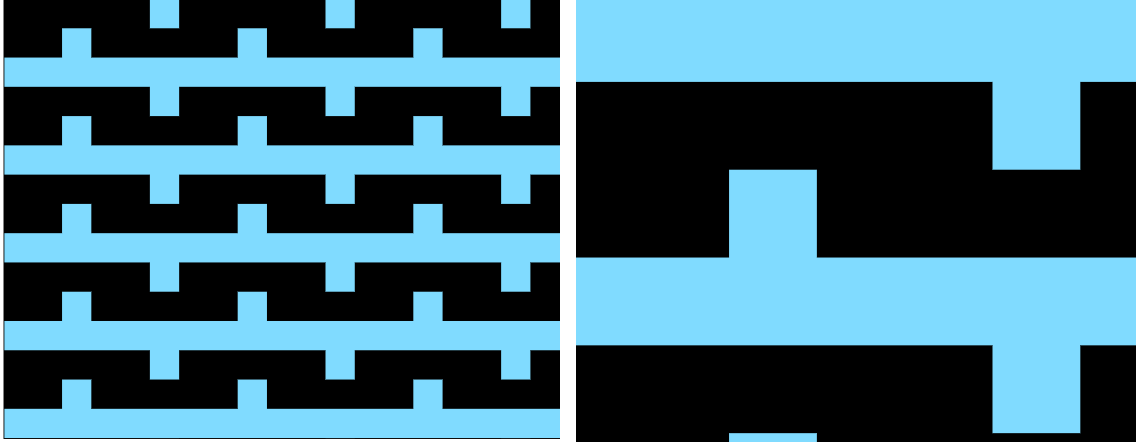
Left: the whole. Right: its middle third, enlarged.
A WebGL 1 fragment shader for this pattern:

```glsl
precision highp float;
// Pale blue bars with staggered square teeth on black, thinly edged at left and bottom by a white margin.

uniform vec2 u_resolution;

// Signed distance to a box with the given centre and half size, repeated every period.
float repeatedBox(vec2 p, vec2 centre, vec2 halfSize, vec2 period) {
  vec2 q = abs(mod(p - centre + 0.5 * period, period) - 0.5 * period) - halfSize;
  return max(q.x, q.y);
}

// Share of a pixel lying inside a shape.
float coverage(float dist, float pixel) {
  return clamp(0.5 - dist / pixel, 0.0, 1.0);
}

void main() {
  // One unit is one square cell; the pattern starts just inside the margin.
  float pixel = 15.1 / u_resolution.y;
  vec2 p = gl_FragCoord.xy * pixel - vec2(0.12, 0.134);

  // Bars every three cells, with teeth every six cells above and below.
  vec2 period = vec2(6.0, 3.0);
  float bar = abs(mod(p.y + 1.0, 3.0) - 1.5) - 0.5;
  float upperTooth = repeatedBox(p, vec2(2.5, 1.0), vec2(0.5, 1.0), period);
  float lowerTooth = repeatedBox(p, vec2(5.5, 0.0), vec2(0.5, 1.0), period);
  float shape = min(bar, min(upperTooth, lowerTooth));

  // Hairline along the left and bottom, then the white margin outside it.
  float hairline = min(p.x - 0.03, p.y);
  float margin = min(p.x, p.y + 0.03);

  vec3 color = vec3(0.50, 0.86, 1.00) * coverage(shape, pixel);
  color *= 1.0 - coverage(hairline, pixel);
  color = mix(color, vec3(1.0), coverage(margin, pixel));
  gl_FragColor = vec4(color, 1.0);
}
```
